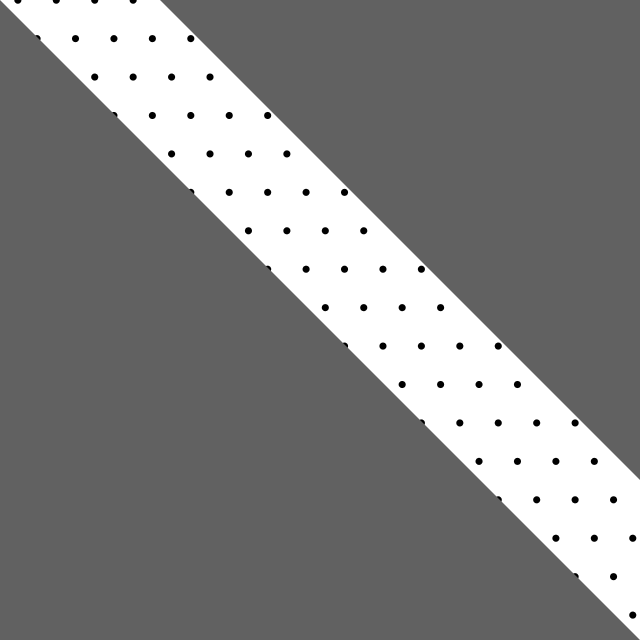
Write a Shadertoy shader that draws this pattern.

```glsl
// A white diagonal band of black polka dots across a flat grey ground.
// The band is a slab distance; the dots are a staggered grid made by
// repeating one circle, with every other row shifted by half a pitch.

const vec3 GROUND_COLOR = vec3(0.38);
const vec3 BAND_COLOR = vec3(1.0);
const vec3 DOT_COLOR = vec3(0.0);

const float BAND_START = 1.0;    // x + y along the lower edge
const float BAND_END = 1.25;     // x + y along the upper edge
const float DOT_PITCH = 0.06005; // spacing of dots and of rows
const float DOT_RADIUS = 0.0055;
const vec2 DOT_ORIGIN = vec2(0.0279, 0.9997);

// Signed distance to the diagonal slab
float bandDistance(vec2 p) {
    float diagonal = p.x + p.y;
    return max(BAND_START - diagonal, diagonal - BAND_END) * inversesqrt(2.0);
}

// Signed distance to the nearest dot of the staggered grid
float dotDistance(vec2 p) {
    vec2 cell = (p - DOT_ORIGIN) / DOT_PITCH;
    float row = floor(cell.y + 0.5);
    cell.x += 0.5 * mod(row, 2.0);
    vec2 local = fract(cell + 0.5) - 0.5;
    return length(local) * DOT_PITCH - DOT_RADIUS;
}

// Antialiased coverage, one pixel wide
float coverage(float dist, float pixel) {
    return clamp(0.5 - dist / pixel, 0.0, 1.0);
}

void mainImage(out vec4 fragColor, in vec2 fragCoord) {
    vec2 p = fragCoord / iResolution.xy;
    float pixel = 1.0 / min(iResolution.x, iResolution.y);

    // Dots lie on the band, and the band clips them
    vec3 fabric = mix(BAND_COLOR, DOT_COLOR, coverage(dotDistance(p), pixel));
    vec3 color = mix(GROUND_COLOR, fabric, coverage(bandDistance(p), pixel));

    fragColor = vec4(color, 1.0);
}
```
